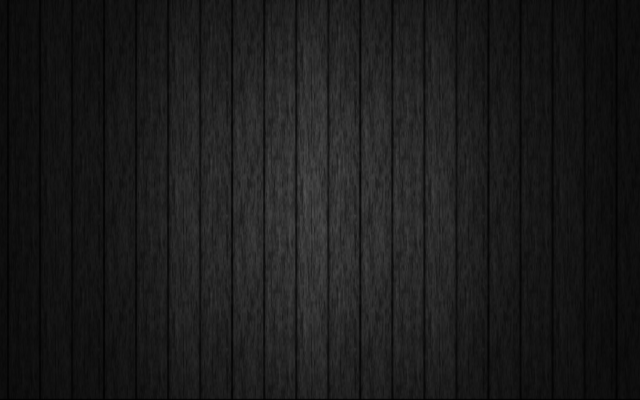
Write a Shadertoy shader that draws this texture.

```glsl
// Dark vertical wood planks under a soft central pool of light.
// Wrapped value noise, stretched along the boards, makes a grain tile that
// repeats every four planks; seams, knots and a vignette are layered on it.

#define PLANK_WIDTH 0.05005
#define FIRST_SEAM 0.0125
#define TILE_HEIGHT 0.3333
#define SEAM_WIDTH 0.024
#define SEAM_DEPTH 0.62
#define GRAIN_CONTRAST 0.85
#define PORE_DEPTH 0.24
#define KNOT_CONTRAST 0.11
#define AMBIENT 0.047
#define GLOW 0.168
#define GLOW_FALLOFF vec2(2.9, 0.8)

float hash(vec2 p) {
    vec3 q = fract(p.xyx * vec3(0.1031, 0.1030, 0.0973));
    q += dot(q, q.yzx + 33.33);
    return fract((q.x + q.y) * q.z);
}

// Lattice cell wrapped safely, away from rounding at the period.
vec2 wrapCell(vec2 cell, vec2 period) {
    return floor(mod(cell + 0.5, period));
}

// Value noise whose lattice wraps after the given number of cells.
float tiledNoise(vec2 p, vec2 period) {
    vec2 cell = floor(p), f = fract(p);
    f = f * f * (3.0 - 2.0 * f);
    vec2 a = wrapCell(cell, period), b = wrapCell(cell + 1.0, period);
    return mix(mix(hash(a), hash(vec2(b.x, a.y)), f.x),
               mix(hash(vec2(a.x, b.y)), hash(b), f.x), f.y);
}

// Noise with cells.x columns per plank and cells.y rows per tile.
float woodNoise(vec2 p, vec2 cells) {
    return tiledNoise(p * cells, cells * vec2(4.0, 1.0));
}

// Fine straight fibres over broader streaks, with a slight drift.
float fibres(vec2 p) {
    p.x += 0.07 * (woodNoise(p, vec2(2.0, 4.0)) - 0.5);
    float grain = 0.40 * (woodNoise(p, vec2(24.0, 18.0)) - 0.5);
    grain += 0.26 * (woodNoise(p, vec2(15.0, 6.0)) - 0.5);
    grain += 0.16 * (woodNoise(p, vec2(6.0, 2.0)) - 0.5);
    grain += 0.26 * (woodNoise(p, vec2(27.0, 48.0)) - 0.5);
    return grain;
}

// Tall nested rings, fading away from the heart of the knot.
float knotRings(vec2 local, float wobble) {
    vec2 d = vec2((local.x - 0.3) * 3.6, (fract(local.y - 0.375) - 0.5) * 3.6);
    float r = length(d) + 0.5 * wobble;
    return sin(15.0 * r + 1.2) * exp(-1.6 * dot(d, d));
}

void mainImage(out vec4 fragColor, in vec2 fragCoord) {
    vec2 uv = fragCoord / iResolution.xy;

    // Board space: x counts planks, y counts grain tiles.
    vec2 board = vec2((uv.x - FIRST_SEAM) / PLANK_WIDTH, uv.y / TILE_HEIGHT);
    vec2 local = fract(board);
    float kind = floor(mod(floor(board.x) + 0.5, 4.0));
    float pixel = 1.0 / (iResolution.x * PLANK_WIDTH);

    // Plank tone, fibres and sparse dark pores
    vec4 tones = vec4(1.01, 1.08, 0.98, 0.98);
    float wood = tones[int(kind)];
    wood *= 1.0 + GRAIN_CONTRAST * fibres(board);
    float pores = smoothstep(0.66, 0.92, woodNoise(board + 0.37, vec2(20.0, 11.0)));
    wood *= 1.0 - PORE_DEPTH * pores;

    // Knots and worn dark flecks on the figured plank
    float figured = 1.0 - step(0.5, abs(kind - 2.0));
    float wobble = woodNoise(board, vec2(7.0, 8.0)) - 0.5;
    wood *= 1.0 + KNOT_CONTRAST * figured * knotRings(local, wobble);
    float flecks = smoothstep(0.5, 0.8, woodNoise(board, vec2(13.0, 17.0)));
    float wornEdge = figured * smoothstep(0.55, 0.85, local.x);
    wornEdge += 0.5 * (1.0 - step(0.5, abs(kind - 1.0))) * smoothstep(0.35, 0.1, local.x);
    wood *= 1.0 - 0.3 * flecks * wornEdge;

    // Seams: a thin ragged groove, unequal in depth, inside a soft shadow
    float edge = abs(fract(board.x + 0.5) - 0.5);
    float seam = floor(mod(floor(board.x + 0.5) + 0.5, 4.0));
    vec4 depths = vec4(1.0, 0.95, 0.78, 1.1);
    float ragged = 0.82 + 0.36 * woodNoise(board, vec2(1.0, 26.0));
    float groove = 1.0 - smoothstep(SEAM_WIDTH - 0.5 * pixel, SEAM_WIDTH + 0.9 * pixel, edge);
    float shadow = exp(-edge * edge * 160.0);
    wood *= 1.0 - min(SEAM_DEPTH * depths[int(seam)] * ragged, 0.9) * groove;
    wood *= 1.0 - 0.2 * shadow;

    // Central light
    vec2 p = uv * 2.0 - 1.0;
    float light = AMBIENT + GLOW * exp(-dot(p * p, GLOW_FALLOFF));

    // Dark strip along the lower border
    float floorStrip = smoothstep(0.002, 0.002 + 1.0 / iResolution.y, uv.y);
    fragColor = vec4(vec3(wood * light * mix(0.2, 1.0, floorStrip)), 1.0);
}
```
